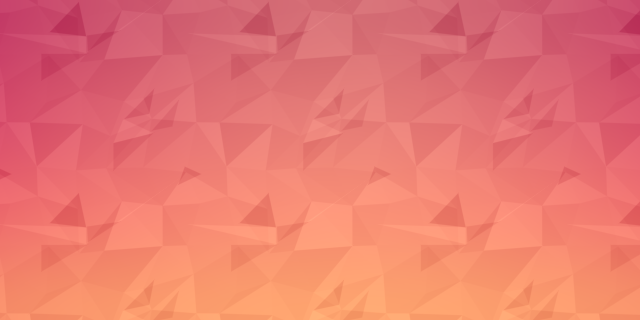
A Shadertoy shader for this background:

```glsl
#define TILE vec2(0.593, 0.597)
#define CELLS 5.0
#define JITTER 0.62
#define FACET_CONTRAST 0.075
#define SLOPE 0.16
#define ACCENT_DARK -0.085
#define ACCENT_LIGHT 0.04
#define TINT vec3(0.65, 1.0, 0.75)
#define EDGE_TINT vec3(0.055, 0.165, 0.045)

float cross2(vec2 a, vec2 b) { return a.x * b.y - a.y * b.x; }

vec2 hash2(vec2 cell) {
    vec3 h = fract(mod(cell, CELLS).xyx * vec3(0.1031, 0.1030, 0.0973) + 0.173);
    h += dot(h, h.yzx + 33.33);
    return fract((h.xx + h.yz) * h.zy);
}

// Distance inside one edge, positive on the inner side
float edgeDistance(vec2 p, vec2 a, vec2 b, float winding) {
    vec2 e = b - a;
    return winding * cross2(e, p - a) / max(length(e), 0.0001);
}

float triangle(vec2 p, vec2 a, vec2 b, vec2 c, float blur) {
    float winding = sign(cross2(b - a, c - a));
    float d = min(edgeDistance(p, a, b, winding),
              min(edgeDistance(p, b, c, winding), edgeDistance(p, c, a, winding)));
    return smoothstep(-blur, blur, d);
}

// Triangle that wraps around the borders of the tile
float accent(vec2 uv, vec2 a, vec2 b, vec2 c, float blur) {
    vec2 center = (a + b + c) / 3.0;
    vec2 p = fract(uv - center + 0.5) - 0.5;
    return triangle(p, a - center, b - center, c - center, blur);
}

vec2 meshPoint(vec2 cell) { return cell + (hash2(cell) - 0.5) * JITTER; }

// Adds a weighted facet: x is shade, y is coverage
vec2 facet(vec2 p, vec2 a, vec2 b, vec2 c, vec2 seed, float blur) {
    float cover = triangle(p, a, b, c, blur);
    vec2 offset = p - (a + b + c) / 3.0;
    float shade = (seed.x - 0.5) + SLOPE * dot(offset, seed.yx - 0.5);
    return vec2(shade, 1.0) * cover;
}

// Periodic mesh of split, jittered quads
float meshShade(vec2 p, float blur) {
    vec2 base = floor(p), total = vec2(0.0);
    for (int y = -1; y <= 1; y++)
    for (int x = -1; x <= 1; x++) {
        vec2 cell = base + vec2(x, y);
        vec2 a = meshPoint(cell), b = meshPoint(cell + vec2(1, 0));
        vec2 c = meshPoint(cell + vec2(1, 1)), d = meshPoint(cell + vec2(0, 1));
        vec2 seed = hash2(cell + 2.37), other = hash2(cell + 1.71);
        if (hash2(cell + 0.53).x < 0.6) {
            total += facet(p, a, b, c, seed, blur) + facet(p, a, c, d, other, blur);
        } else {
            total += facet(p, a, b, d, seed, blur) + facet(p, b, c, d, other, blur);
        }
    }
    return total.x / max(total.y, 0.001);
}

// Sharp dark and light facets inside each tile
float accentShade(vec2 uv, float blur) {
    float dark = accent(uv, vec2(0.415, 0.664), vec2(0.262, 0.507), vec2(0.454, 0.485), blur);
    dark = max(dark, 0.9 * accent(uv, vec2(0.939, 0.707), vec2(0.974, 0.803), vec2(1.061, 0.764), blur));
    dark = max(dark, 0.8 * accent(uv, vec2(0.655, 0.052), vec2(0.812, 0.210), vec2(0.786, 0.079), blur));
    dark = max(dark, 0.6 * accent(uv, vec2(0.800, 0.991), vec2(0.943, 1.153), vec2(0.908, 1.013), blur));
    dark = max(dark, 0.7 * accent(uv, vec2(0.459, 0.489), vec2(0.633, 0.515), vec2(0.463, 0.406), blur));
    dark = max(dark, 0.6 * accent(uv, vec2(0.218, 0.393), vec2(0.459, 0.393), vec2(0.218, 0.253), blur));
    dark = max(dark, 0.6 * accent(uv, vec2(0.598, 0.926), vec2(0.808, 0.978), vec2(0.598, 0.782), blur));
    float light = accent(uv, vec2(0.000, 0.500), vec2(0.454, 0.485), vec2(0.454, 0.397), blur);
    light = max(light, accent(uv, vec2(0.463, 0.406), vec2(0.633, 0.515), vec2(0.830, 0.660), blur));
    light = max(light, accent(uv, vec2(0.598, 0.926), vec2(0.650, 1.052), vec2(0.808, 0.978), blur));
    return ACCENT_DARK * dark + ACCENT_LIGHT * light * (1.0 - dark);
}

// Rose to orange, with deeper red at the sides
vec3 backdrop(vec2 uv) {
    vec3 orange = vec3(1.00, 0.65, 0.44), coral = vec3(0.98, 0.565, 0.465);
    vec3 salmon = vec3(0.92, 0.51, 0.48), rose = vec3(0.83, 0.425, 0.455);
    vec3 color = mix(orange, coral, smoothstep(0.0, 0.38, uv.y));
    color = mix(color, salmon, smoothstep(0.30, 0.65, uv.y));
    color = mix(color, rose, smoothstep(0.55, 1.0, uv.y));
    float side = pow(abs(uv.x - 0.54) * 2.0, 1.6);
    return color - EDGE_TINT * side * mix(0.5, 1.05, smoothstep(0.0, 0.6, uv.y));
}

void mainImage(out vec4 fragColor, in vec2 fragCoord) {
    vec2 tileUv = fragCoord / iResolution.y / TILE;
    float blur = 0.8 / (iResolution.y * TILE.y);
    float shade = FACET_CONTRAST * meshShade(tileUv * CELLS, blur * CELLS);
    shade += accentShade(tileUv, blur);
    vec3 color = backdrop(fragCoord / iResolution.xy) + TINT * shade;
    fragColor = vec4(clamp(color, 0.0, 1.0), 1.0);
}
```
